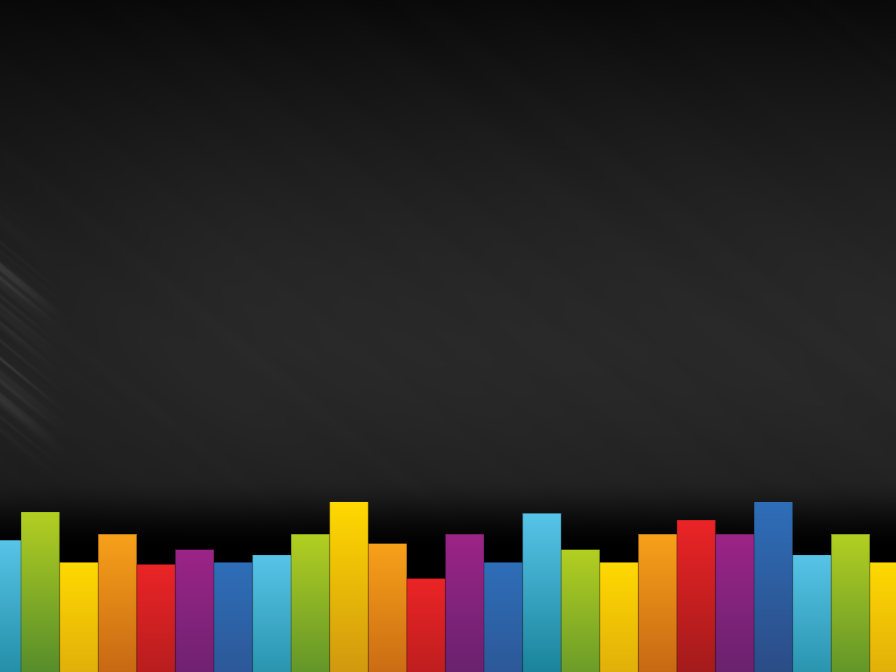
This background is drawn by a Shadertoy shader. Its source:

```glsl
// A row of coloured bars along the foot of a dark, softly lit wall.
// The wall is a vertical falloff with slanted noise streaks; each bar is an
// antialiased box that cycles through seven hues and darkens with depth.

const int   BAR_COUNT    = 24;
const int   HUE_COUNT    = 7;
const float BAR_START    = -0.0196;  // left side of the first bar, in widths
const float BAR_PITCH    = 0.04306;  // bar width, in canvas widths
const float SHADE_DEPTH  = 0.25;     // depth at which a bar is fully shaded
const float SEAM_WIDTH   = 0.0022;   // in canvas heights
const float SEAM_SHADE   = 0.18;
const float WALL_LIGHT   = 0.158;
const float WALL_FALLOFF = 0.122;
const float WALL_CENTRE  = 0.48;
const float STREAK_SLOPE = 0.82;
const float STREAK_FREQ  = 150.0;
const float STREAK_LIGHT = 0.13;
const float STREAK_REACH = 0.135;    // in canvas heights from the left side

// Bar heights, in canvas heights
const float HEIGHTS[BAR_COUNT] = float[](
    0.196, 0.238, 0.163, 0.205, 0.160, 0.182, 0.163, 0.174,
    0.205, 0.253, 0.191, 0.139, 0.205, 0.163, 0.236, 0.182,
    0.163, 0.205, 0.226, 0.205, 0.253, 0.174, 0.205, 0.163);

// Cyan, green, yellow, orange, red, purple, blue
const vec3 TOP_HUES[HUE_COUNT] = vec3[](
    vec3(0.34, 0.77, 0.91), vec3(0.70, 0.81, 0.13), vec3(1.00, 0.85, 0.00),
    vec3(0.97, 0.63, 0.10), vec3(0.92, 0.14, 0.15), vec3(0.61, 0.14, 0.53),
    vec3(0.18, 0.43, 0.72));
const vec3 DEEP_HUES[HUE_COUNT] = vec3[](
    vec3(0.09, 0.50, 0.59), vec3(0.32, 0.54, 0.17), vec3(0.82, 0.60, 0.06),
    vec3(0.74, 0.36, 0.07), vec3(0.61, 0.10, 0.10), vec3(0.37, 0.13, 0.41),
    vec3(0.17, 0.30, 0.53));

float hash(float n) {
    n = fract(n * 0.1031);
    n *= n + 33.33;
    return fract(n * (n + n));
}

float noise(float x) {
    float cell = floor(x);
    return mix(hash(cell), hash(cell + 1.0), smoothstep(0.0, 1.0, x - cell));
}

// Brushed streaks running down to the right, strongest at the left side
float streaks(vec2 p) {
    float across = p.y + STREAK_SLOPE * p.x;
    float fine = noise(across * STREAK_FREQ);
    float groups = smoothstep(0.25, 0.75, noise(across * 22.0 + 5.0));
    float band = smoothstep(0.33, 0.42, across) * (1.0 - smoothstep(0.60, 0.72, across));
    float reach = STREAK_REACH * (0.65 + 0.35 * noise(across * 40.0));
    float fade = 1.0 - smoothstep(0.0, reach, p.x);
    float bright = STREAK_LIGHT * fine * fine * (0.35 + 0.65 * groups) * band * fade;
    float faint = 0.007 * (noise(across * 45.0 + 70.0) - 0.5);
    return bright + faint;
}

vec3 wall(vec2 uv, vec2 p) {
    float span = uv.y > WALL_CENTRE ? 1.0 - WALL_CENTRE : WALL_CENTRE;
    float offCentre = abs(uv.y - WALL_CENTRE) / span;
    float light = WALL_LIGHT - WALL_FALLOFF * pow(offCentre, 1.7);
    light *= mix(0.86, 1.0, smoothstep(0.0, 0.3, uv.x));
    light += streaks(p);
    return vec3(max(light, 0.0) * smoothstep(0.18, 0.29, uv.y));
}

void mainImage(out vec4 fragColor, in vec2 fragCoord) {
    vec2 uv = fragCoord / iResolution.xy;
    vec2 p = fragCoord / iResolution.y;
    float aspect = iResolution.x / iResolution.y;
    float pixel = 1.0 / iResolution.y;
    vec3 color = wall(uv, p);

    // Bars, from left to right
    float halfWidth = 0.5 * BAR_PITCH * aspect;
    for (int i = 0; i < BAR_COUNT; i++) {
        float centre = (BAR_START + (float(i) + 0.5) * BAR_PITCH) * aspect;
        float side = abs(p.x - centre) - halfWidth;
        float depth = HEIGHTS[i] - p.y;
        float cover = clamp(0.5 - max(side, -depth) / pixel, 0.0, 1.0);

        int hue = i % HUE_COUNT;
        float shade = clamp(depth / SHADE_DEPTH, 0.0, 1.0);
        vec3 bar = mix(TOP_HUES[hue], DEEP_HUES[hue], shade);
        bar *= 1.0 - SEAM_SHADE * smoothstep(-SEAM_WIDTH, 0.0, side);
        color = mix(color, bar, cover);
    }
    fragColor = vec4(color, 1.0);
}
```
